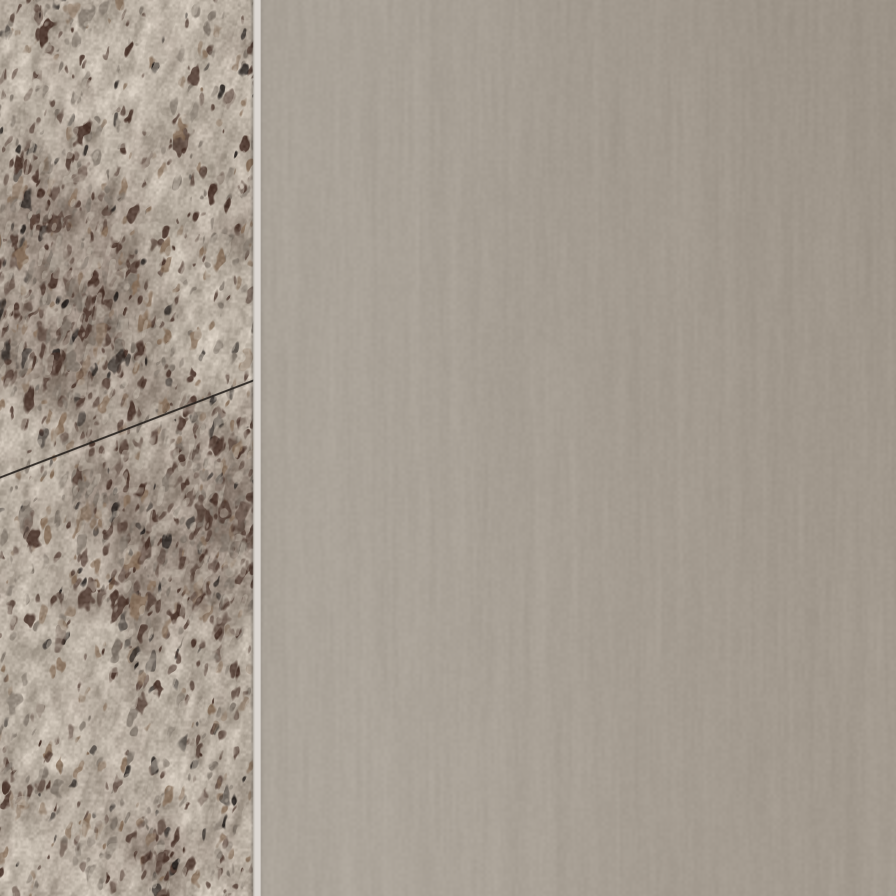
Give the GLSL for this texture, as a WebGL 2 fragment shader.

```glsl
#version 300 es
precision highp float;
uniform vec2 u_resolution;
out vec4 fragColor;

#define TRIM_LEFT 0.2825
#define TRIM_RIGHT 0.2910
#define SEAM_START 0.467
#define SEAM_SLOPE 0.383
#define SEAM_WIDTH 0.0008
#define GRAIN_STRENGTH 0.046
#define FLAKE_LEAN 0.22

const vec3 PALE_STONE = vec3(0.735, 0.695, 0.645);
const vec3 BROWN_STONE = vec3(0.47, 0.405, 0.365);
const vec3 GREY_FLAKE = vec3(0.49, 0.45, 0.41);
const vec3 TAN_FLAKE = vec3(0.52, 0.43, 0.35);
const vec3 BROWN_FLAKE = vec3(0.29, 0.205, 0.17);
const vec3 BLACK_FLAKE = vec3(0.15, 0.13, 0.12);

// Dark mineral patches: centre x, centre y, radius
const vec3 PATCHES[10] = vec3[10](
  vec3(0.02, 0.75, 0.055), vec3(0.10, 0.72, 0.065), vec3(0.11, 0.60, 0.075),
  vec3(0.02, 0.61, 0.055), vec3(0.25, 0.48, 0.065), vec3(0.13, 0.44, 0.050),
  vec3(0.18, 0.34, 0.060), vec3(0.26, 0.74, 0.025), vec3(0.17, 0.05, 0.040),
  vec3(0.24, 0.40, 0.050));

float hash(vec2 p) {
  vec3 q = fract(vec3(p.xyx) * 0.1031);
  q += dot(q, q.yzx + 33.33);
  return fract((q.x + q.y) * q.z);
}

float noise(vec2 p) {
  vec2 i = floor(p), f = fract(p);
  f = f * f * (3.0 - 2.0 * f);
  return mix(mix(hash(i), hash(i + vec2(1, 0)), f.x),
             mix(hash(i + vec2(0, 1)), hash(i + vec2(1, 1)), f.x), f.y);
}

float fbm(vec2 p) {
  float sum = 0.0, gain = 0.5;
  for (int i = 0; i < 4; i++) {
    sum += gain * noise(p);
    p = p * 2.03 + 17.1;
    gain *= 0.5;
  }
  return sum;
}

// Amount of dark mineral at a place, 0 to 1
float mineral(vec2 p) {
  float m = 0.0;
  for (int i = 0; i < 10; i++) {
    vec2 d = (p - PATCHES[i].xy) / PATCHES[i].z;
    m += exp(-dot(d, d));
  }
  return clamp(min(m, 1.0) * 0.75 + (fbm(p * vec2(32.0, 18.0)) - 0.44) * 1.1, 0.0, 1.0);
}

// Scattered ragged flakes laid over a colour
vec3 addFlakes(vec3 color, vec2 p, vec2 cells, float seed, float sparse, float dense) {
  vec2 g = p * cells;
  g.x -= FLAKE_LEAN * p.y * cells.x;
  vec2 w = p * vec2(170.0, 110.0) + seed;
  g += (vec2(noise(w), noise(w + 40.0)) - 0.5) * 0.6;
  float soft = 0.6 * cells.x / u_resolution.x + 0.06;
  for (int j = -1; j <= 1; j++)
  for (int i = -1; i <= 1; i++) {
    vec2 id = floor(g) + vec2(i, j);
    vec2 key = id + seed;
    vec2 center = id + vec2(hash(key + 3.1), hash(key + 8.7));
    vec2 place = center / cells;
    place.x += FLAKE_LEAN * place.y;
    float m = mineral(place);
    float present = step(hash(key + 15.3), mix(sparse, dense, m));
    float radius = mix(0.18, 0.52, hash(key + 21.9));
    float cover = 1.0 - smoothstep(-soft, soft, length(g - center) - radius);
    float kind = hash(key + 31.7);
    vec3 tint = mix(GREY_FLAKE, TAN_FLAKE, step(0.33, kind));
    tint = mix(tint, BROWN_FLAKE, step(0.56 - 0.15 * m, kind));
    tint = mix(tint, BLACK_FLAKE, step(0.91, kind));
    color = mix(color, tint, cover * present * mix(0.45, 0.95, hash(key + 44.0)));
  }
  return color;
}

vec3 granite(vec2 p) {
  float m = mineral(p);
  vec2 q = p - vec2(FLAKE_LEAN * p.y, 0.0);
  vec3 color = mix(PALE_STONE, BROWN_STONE, m * 0.7);
  color += (fbm(q * vec2(85.0, 40.0)) - 0.47) * 0.34;
  color = addFlakes(color, p, vec2(150.0, 85.0), 137.0, 0.10, 0.55);
  color = addFlakes(color, p, vec2(100.0, 54.0), 11.0, 0.13, 0.55);
  color = addFlakes(color, p, vec2(66.0, 38.0), 73.0, 0.07, 0.32);
  // Pale crystals between the dark flakes
  float crystal = smoothstep(0.66, 0.80, noise(q * vec2(135.0, 75.0) + 9.0));
  color = mix(color, PALE_STONE, crystal * 0.5);
  return color + (noise(p * 330.0) - 0.5) * 0.09;
}

// Satin panel with fine upright fibres
vec3 panel(vec2 p) {
  float across = smoothstep(TRIM_RIGHT, 1.0, p.x);
  vec3 color = mix(vec3(0.668, 0.638, 0.597), vec3(0.627, 0.592, 0.548), across);
  color += 0.020 * (p.y < 0.5 ? 0.5 - p.y : (0.5 - p.y) * (0.4 + across));
  float fibre = 0.30 * noise(p * vec2(75.0, 2.5)) + 0.40 * noise(p * vec2(170.0, 7.0))
              + 0.30 * noise(p * vec2(300.0, 32.0));
  color += (fibre - 0.5) * GRAIN_STRENGTH;
  return color + (noise(p * 260.0) - 0.5) * 0.018;
}

void main() {
  vec2 p = gl_FragCoord.xy / u_resolution;
  float px = 1.0 / u_resolution.x;
  vec3 color;
  if (p.x < TRIM_LEFT + px) {
    // Stone slabs and the slanted joint
    float joint = (p.y - SEAM_START - SEAM_SLOPE * p.x) / length(vec2(1.0, SEAM_SLOPE));
    color = granite(p);
    color += 0.06 * exp(-pow((joint + 0.004) / 0.002, 2.0));
    float line = 1.0 - smoothstep(SEAM_WIDTH - px * 0.5, SEAM_WIDTH + px, abs(joint));
    color = mix(color, vec3(0.15, 0.13, 0.115), line * 0.9);
    color *= 1.0 - 0.20 * smoothstep(TRIM_LEFT - 0.004, TRIM_LEFT, p.x);
  } else {
    color = panel(p);
    color *= 1.0 - 0.10 * exp(-max(p.x - TRIM_RIGHT, 0.0) / 0.0025);
  }
  // Pale metal trim
  float trim = smoothstep(TRIM_LEFT - px, TRIM_LEFT + px, p.x)
             * (1.0 - smoothstep(TRIM_RIGHT - px, TRIM_RIGHT + px, p.x));
  float sheen = smoothstep(TRIM_LEFT, TRIM_LEFT + 0.003, p.x);
  color = mix(color, mix(vec3(0.76, 0.74, 0.71), vec3(0.86, 0.84, 0.82), sheen), trim);
  fragColor = vec4(clamp(color, 0.0, 1.0), 1.0);
}
```
